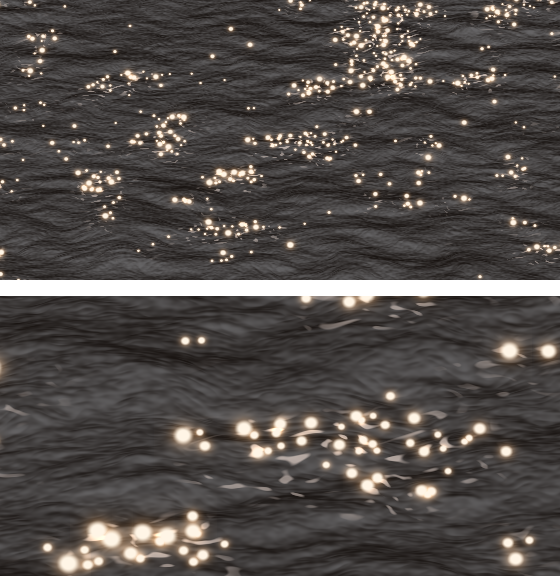
Top: the whole. Bottom: its middle third, enlarged.
Reproduce this texture procedurally as a WebGL 2 fragment shader.

```glsl
#version 300 es
precision highp float;
// Dark rippled water against the sun, scattered with warm glints.
// Layered ridged noise gives the wave slopes that set the tone;
// jittered dots, gathered by a cluster noise, give the sparkles.

uniform vec2 u_resolution;
out vec4 fragColor;

float hash(vec2 p) {
  return fract(sin(dot(p, vec2(127.1, 311.7))) * 43758.5453);
}

float cornerSlope(vec2 cell, vec2 offset) {
  float angle = 6.2832 * hash(cell);
  return dot(vec2(cos(angle), sin(angle)), offset);
}

// Gradient noise, roughly -0.7 to 0.7
float noise(vec2 p) {
  vec2 i = floor(p), f = p - i;
  vec2 u = f * f * f * (f * (f * 6.0 - 15.0) + 10.0);
  vec2 e = vec2(1.0, 0.0);
  return mix(
    mix(cornerSlope(i, f), cornerSlope(i + e, f - e), u.x),
    mix(cornerSlope(i + e.yx, f - e.yx), cornerSlope(i + 1.0, f - 1.0), u.x), u.y);
}

// Wave height with a narrow, slightly rounded crest
float crest(vec2 p) {
  float n = noise(p);
  return -sqrt(n * n + 0.004);
}

// Sum of the vertical slopes of ever finer waves
float waveSlope(vec2 p) {
  vec2 q = vec2((p.x - 1.0) * (1.0 + 0.35 * p.y), p.y * (1.0 + 0.3 * p.y));
  q.y += 0.035 * noise(q * vec2(2.5, 4.0) + 7.0);
  vec2 frequency = vec2(2.6, 8.0);
  float slope = 0.0, weight = 0.34;
  for (int i = 0; i < 5; i++) {
    float k = float(i);
    vec2 s = q * frequency + 17.3 * k;
    s.y += s.x * 0.22 * sin(k * 2.4 + 0.6);
    float low = crest(s - vec2(0.0, 0.12)), high = crest(s + vec2(0.0, 0.12));
    slope += weight * (high - low) / 0.24;
    q.y += 0.25 * (low + high) / frequency.y;
    frequency *= vec2(1.85, 1.95);
    weight *= 0.86;
  }
  return slope;
}

// Share of sparkling water, in flat patches, denser toward the top right
float glintDensity(vec2 p) {
  float c = noise(p * vec2(4.0, 13.0) + 3.1) + 0.6 * noise(p * vec2(1.7, 2.6) + 9.4);
  c += 0.10 * p.y * p.x - 0.06;
  return smoothstep(0.08, 0.5, c);
}

// x: bright core, y: soft halo
vec2 glints(vec2 p) {
  vec2 size = vec2(0.025, 0.018);
  vec2 home = floor(p / size), light = vec2(0.0);
  for (int y = -2; y <= 2; y++) {
    for (int x = -1; x <= 1; x++) {
      vec2 cell = home + vec2(x, y);
      vec2 jitter = vec2(hash(cell + 0.37), hash(cell + 5.81));
      vec2 center = (cell + jitter) * size;
      if (hash(cell + 11.3) > 0.72 * glintDensity(center) + 0.004) continue;
      float pick = hash(cell + 23.9);
      float radius = mix(0.0035, 0.0095, pick * pick) * mix(1.12, 0.9, p.y);
      float d = length((p - center) * vec2(0.9, 1.0)) / radius;
      light.x = max(light.x, smoothstep(1.4, 0.6, d));
      light.y += 0.6 * exp(-0.5 * d * d) + 0.08 * pick * exp(-0.6 * d);
    }
  }
  return light;
}

void main() {
  vec2 p = gl_FragCoord.xy / u_resolution.y;

  // Water: dark brown fronts, grey backs
  float tone = 0.48 - 0.56 * waveSlope(p);
  tone += 0.16 * noise(p * vec2(75.0, 170.0)) + 0.12 * noise(p * vec2(1.5, 5.0));
  vec3 color = mix(vec3(0.095, 0.075, 0.065), vec3(0.40, 0.395, 0.40),
                   smoothstep(-0.15, 1.15, tone));

  // Thin pale scribbles of reflected light near the patches
  float scribble = noise(p * vec2(38.0, 105.0) + 2.0 * noise(p * 14.0));
  float nearPatch = max(glintDensity(p), 0.8 * glintDensity(p + vec2(0.0, 0.035)));
  color = mix(color, vec3(0.83, 0.77, 0.74),
              0.75 * smoothstep(0.2, 0.42, scribble) * nearPatch);

  // Sparkles with warm halos
  vec2 light = glints(p);
  color += vec3(0.85, 0.64, 0.43) * min(light.y, 1.0);
  color = mix(color, vec3(1.0, 0.96, 0.90), light.x);
  fragColor = vec4(clamp(color, 0.0, 1.0), 1.0);
}
```
